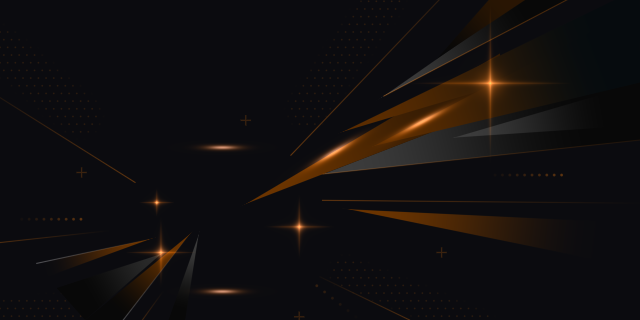
This background is drawn by a WebGL 1 fragment shader. Its source:

```glsl
precision highp float;
// Dark backdrop crossed by sharp orange and grey shards, thin light lines,
// star flares and faint dot patterns. Shards are antialiased triangles with a
// gradient running from the tip; lights are added on top. x spans 0..2, y 0..1.

uniform vec2 u_resolution;

const vec3 BACKGROUND = vec3(0.045, 0.045, 0.06);
const vec3 AMBER = vec3(0.42, 0.205, 0.0);
const vec3 BRONZE = vec3(0.20, 0.105, 0.015);
const vec3 TEAL = vec3(0.025, 0.045, 0.055);
const vec3 STEEL = vec3(0.235);
const vec3 COAL = vec3(0.03);
const vec3 GLOW = vec3(0.62, 0.29, 0.03);
const vec3 CORE = vec3(0.38, 0.34, 0.37);

const float LINE_WIDTH = 0.0016;
const float BEAM_WIDTH = 0.0055;
const float DOT_CELL = 0.024;
const float DOT_RADIUS = 0.0024;
const float BEAD_RADIUS = 0.0042;
const float PLUS_SIZE = 0.016;

float pixel() { return 1.0 / u_resolution.y; }

float disc(float d, float radius) {
  return 1.0 - smoothstep(-0.7 * pixel(), 0.7 * pixel(), d - radius);
}

float along(vec2 p, vec2 a, vec2 b) {
  return clamp(dot(p - a, b - a) / dot(b - a, b - a), 0.0, 1.0);
}

float edge(vec2 p, vec2 a, vec2 b) {
  vec2 e = normalize(b - a);
  return e.x * (p.y - a.y) - e.y * (p.x - a.x);
}

// Triangle shaded from its tip to the middle of the opposite side
void shard(inout vec3 col, vec2 p, vec2 tip, vec2 a, vec2 b, vec3 tipCol, vec3 endCol) {
  float turn = sign(edge(b, tip, a));
  float inside = turn * min(turn * edge(p, tip, a) * turn,
                            turn * edge(p, a, b) * turn);
  inside = min(min(turn * edge(p, tip, a), turn * edge(p, a, b)), turn * edge(p, b, tip));
  float t = along(p, tip, 0.5 * (a + b));
  col = mix(col, mix(tipCol, endCol, smoothstep(0.05, 0.85, t)), disc(-inside, 0.0));
}

// Thin line whose strength runs from fadeA to fadeB
float ray(vec2 p, vec2 a, vec2 b, float fadeA, float fadeB) {
  float t = along(p, a, b);
  return disc(length(p - mix(a, b, t)), LINE_WIDTH) * mix(fadeA, fadeB, t);
}

// Tapered beam along x
float beam(vec2 d, float arm) {
  float taper = max(0.0, 1.0 - abs(d.x) / arm);
  return taper * exp(-abs(d.y) / (BEAM_WIDTH * taper + 0.0005));
}

vec3 star(vec2 d, vec2 arms) {
  float light = beam(d, arms.x) + beam(d.yx, arms.y);
  float size = 0.16 * min(arms.x, arms.y);
  float halo = exp(-dot(d, d) / (size * size));
  return GLOW * (0.65 * light + 0.35 * halo) + CORE * halo * light * 0.5;
}

// Elongated soft glow pointing along dir
vec3 streak(vec2 d, vec2 dir, vec2 size) {
  vec2 q = vec2(dot(d, dir), dir.x * d.y - dir.y * d.x) / size;
  float light = exp(-dot(q, q));
  return light * (0.65 * GLOW + CORE * light * light);
}

float plusMark(vec2 d) {
  d = abs(d);
  return disc(max(max(d.x, d.y) - PLUS_SIZE, min(d.x, d.y) - 0.002), 0.0);
}

// Staggered dots kept within a band around the segment a-b
float dotField(vec2 p, vec2 a, vec2 b, float width) {
  vec2 q = p / DOT_CELL;
  q.x += 0.5 * mod(floor(q.y), 2.0);
  float band = length(p - mix(a, b, along(p, a, b)));
  return disc(length(fract(q) - 0.5) * DOT_CELL, DOT_RADIUS)
       * (1.0 - smoothstep(0.6 * width, width, band));
}

// Evenly spaced beads that brighten from a to b
float beadRow(vec2 p, vec2 a, vec2 b, float count) {
  float t = floor(along(p, a, b) * count + 0.5) / count;
  return disc(length(p - mix(a, b, t)), BEAD_RADIUS) * mix(0.1, 1.0, t);
}

void main() {
  vec2 p = gl_FragCoord.xy / u_resolution * vec2(2.0, 1.0);
  vec3 col = BACKGROUND;

  // Dot patterns, bead rows and plus marks
  float dots = dotField(p, vec2(0.0, 0.85), vec2(0.25, 0.64), 0.08)
             + dotField(p, vec2(1.2, 1.0), vec2(0.96, 0.66), 0.075)
             + dotField(p, vec2(1.08, 0.15), vec2(1.5, -0.02), 0.06)
             + dotField(p, vec2(0.0, 0.02), vec2(0.24, 0.04), 0.055);
  float marks = beadRow(p, vec2(1.547, 0.453), vec2(1.755, 0.453), 9.0)
              + beadRow(p, vec2(0.068, 0.315), vec2(0.253, 0.315), 8.0)
              + 0.5 * beadRow(p, vec2(1.112, 0.01), vec2(0.99, 0.107), 5.0)
              + 0.6 * (plusMark(p - vec2(0.768, 0.624)) + plusMark(p - vec2(0.255, 0.461))
              + plusMark(p - vec2(1.38, 0.211)) + plusMark(p - vec2(0.935, 0.01)));
  col += AMBER * (0.3 * dots + 0.75 * marks);

  // Upper right shards
  shard(col, p, vec2(1.2, 0.7), vec2(1.667, 1.026), vec2(1.82, 1.026), STEEL, COAL);
  shard(col, p, vec2(1.367, 0.818), vec2(1.55, 1.026), vec2(1.68, 1.026), COAL, BRONZE * 0.8);
  shard(col, p, vec2(1.01, 0.456), vec2(2.0, 0.841), vec2(2.0, 0.5625), STEEL, COAL);
  shard(col, p, vec2(0.773, 0.365), vec2(1.5625, 0.833), vec2(1.5625, 0.669), AMBER, BRONZE);
  shard(col, p, vec2(1.073, 0.589), vec2(2.0, 1.039), vec2(2.0, 0.865), AMBER * 0.85, TEAL);
  shard(col, p, vec2(1.169, 0.544), vec2(2.0, 0.982), vec2(2.0, 0.742), AMBER * 0.85, TEAL);
  shard(col, p, vec2(1.419, 0.57), vec2(2.0, 0.74), vec2(2.0, 0.609), STEEL, COAL);

  // Lower shards
  shard(col, p, vec2(1.091, 0.346), vec2(2.0, 0.302), vec2(2.0, 0.161), AMBER, BACKGROUND);
  shard(col, p, vec2(0.469, 0.253), vec2(0.115, 0.177), vec2(0.05, 0.1), AMBER, BACKGROUND);
  shard(col, p, vec2(0.503, 0.206), vec2(0.177, 0.1), vec2(0.266, 0.0), STEEL * 0.7, COAL);
  shard(col, p, vec2(0.591, 0.266), vec2(0.247, -0.016), vec2(0.372, -0.016), AMBER, COAL);
  shard(col, p, vec2(0.62, 0.263), vec2(0.521, -0.016), vec2(0.576, -0.016), STEEL, COAL);

  // Light lines
  float rays = ray(p, vec2(0.909, 0.515), vec2(1.372, 1.0), 1.0, 0.4)
             + ray(p, vec2(1.2, 0.7), vec2(1.78, 1.005), 1.0, 0.7)
             + ray(p, vec2(1.01, 0.456), vec2(2.0, 0.5625), 0.7, 0.25)
             + ray(p, vec2(1.008, 0.374), vec2(2.0, 0.365), 1.0, 0.0)
             + ray(p, vec2(0.0, 0.695), vec2(0.422, 0.43), 0.25, 1.0)
             + ray(p, vec2(0.0, 0.242), vec2(0.34, 0.279), 0.8, 0.0)
             + ray(p, vec2(1.0, 0.135), vec2(1.28, 0.0), 0.1, 0.8)
             + ray(p, vec2(0.445, 0.0), vec2(0.51, 0.09), 0.6, 0.0);
  col += AMBER * 0.8 * rays;
  col += STEEL * ray(p, vec2(0.115, 0.177), vec2(0.469, 0.253), 1.2, 0.0);
  col += STEEL * ray(p, vec2(0.385, 0.0), vec2(0.591, 0.266), 1.0, 0.0);

  // Glows and star flares
  col += streak(p - vec2(1.045, 0.525), normalize(vec2(1.0, 0.595)), vec2(0.085, 0.013));
  col += streak(p - vec2(1.32, 0.62), normalize(vec2(1.0, 0.527)), vec2(0.095, 0.012));
  col += streak(p - vec2(0.695, 0.539), vec2(1.0, 0.0), vec2(0.06, 0.0085));
  col += streak(p - vec2(0.695, 0.089), vec2(1.0, 0.0), vec2(0.06, 0.0085));
  col += star(p - vec2(1.532, 0.74), vec2(0.26, 0.25));
  col += star(p - vec2(0.935, 0.291), vec2(0.11, 0.1));
  col += star(p - vec2(0.503, 0.211), vec2(0.11, 0.11));
  col += star(p - vec2(0.49, 0.367), vec2(0.055, 0.045));

  gl_FragColor = vec4(col, 1.0);
}
```
